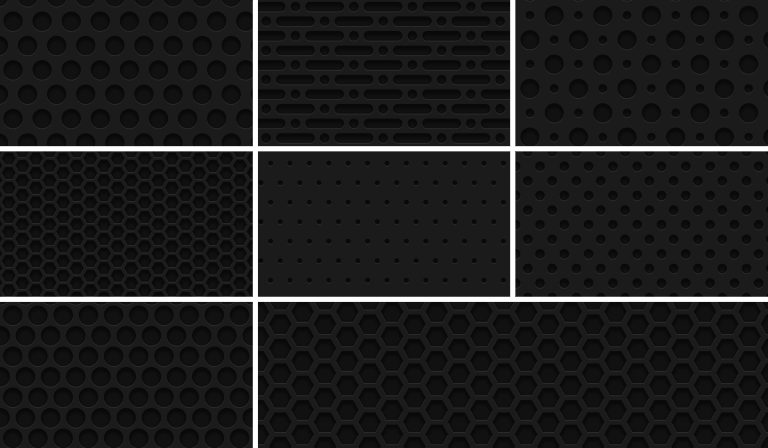
A WebGL 2 fragment shader for this pattern:

```glsl
#version 300 es
precision highp float;
// Eight dark perforated metal plates separated by white gutters.
// Each plate folds space into a staggered lattice and measures one hole;
// offset copies of that distance give the inner shadow and the lit lower lip.

uniform vec2 u_resolution;
out vec4 fragColor;

// Layout, in design units with the origin at the upper left
const vec2 DESIGN = vec2(768.0, 448.0);
const vec2 GUTTER_X = vec2(255.35, 512.8);
const vec2 GUTTER_Y = vec2(148.8, 299.3);
const float GUTTER_HALF = 2.6;

// Tones and relief
const float PLATE = 0.104;
const float HOLE_LIT = 0.068;
const float HOLE_DARK = 0.035;
const float LIP = 0.165;
const float LIP_OFFSET = 1.0;
const float SHADOW_OFFSET = 2.5;
const float SHADOW_SOFT = 5.0;

// Offset from p to the nearest node; odd rows slide by half a pitch
vec2 stagger(vec2 p, vec2 origin, vec2 pitch) {
    vec2 q = p - origin;
    float base = floor(q.y / pitch.y);
    vec2 best = vec2(1e4);
    for (int i = 0; i < 2; i++) {
        float row = base + float(i);
        float x = q.x - 0.5 * pitch.x * row;
        vec2 local = vec2(x - pitch.x * round(x / pitch.x), q.y - row * pitch.y);
        if (dot(local, local) < dot(best, best)) best = local;
    }
    return best;
}

float circles(vec2 p, vec2 origin, vec2 pitch, float radius) {
    return length(stagger(p, origin, pitch)) - radius;
}

// Flat-topped hexagons; columns, rather than rows, are staggered
float hexagons(vec2 p, vec2 origin, vec2 pitch, float apothem) {
    vec2 q = abs(stagger(p.yx, origin.yx, pitch.yx).yx);
    return max(q.y, dot(q, vec2(0.866, 0.5))) - apothem;
}

// Rows alternating a round hole with a long slot
float slots(vec2 p) {
    const vec2 PITCH = vec2(58.5, 14.6);
    const float RADIUS = 4.8;
    const float SLOT_HALF = 14.6;
    vec2 q = p - vec2(295.4, 6.6);
    float row = round(q.y / PITCH.y);
    float x = q.x - 0.5 * PITCH.x * row;
    vec2 local = abs(vec2(x - PITCH.x * round(x / PITCH.x), q.y - row * PITCH.y));
    vec2 slot = vec2(max(abs(local.x - 0.5 * PITCH.x) - SLOT_HALF, 0.0), local.y);
    return min(length(local), length(slot)) - RADIUS;
}

// Signed distance to the holes of one plate
float holes(ivec2 plate, vec2 p) {
    if (plate.y == 0) {
        if (plate.x == 0) return circles(p, vec2(13.0, 21.2), vec2(29.1, 24.35), 9.7);
        if (plate.x == 1) return slots(p);
        const vec2 CHECKER = vec2(48.6, 24.35);
        float wideHoles = circles(p, vec2(554.2, 15.4), CHECKER, 9.6);
        float smallHoles = circles(p, vec2(529.9, 15.4), CHECKER, 4.3);
        return min(wideHoles, smallHoles);
    }
    if (plate.y == 1) {
        if (plate.x == 0) return hexagons(p, vec2(36.0, 158.5), vec2(13.6, 14.65), 6.0);
        if (plate.x == 1) return circles(p, vec2(270.6, 163.3), vec2(19.4, 19.5), 2.5);
        return circles(p, vec2(540.0, 166.3), vec2(24.3, 14.6), 4.8);
    }
    if (plate.x == 0) return circles(p, vec2(12.8, 315.3), vec2(25.2, 20.5), 9.8);
    return hexagons(p, vec2(325.0, 324.2), vec2(22.35, 24.5), 9.8);
}

void main() {
    vec2 p = vec2(gl_FragCoord.x, u_resolution.y - gl_FragCoord.y) / u_resolution * DESIGN;
    float pixel = DESIGN.x / u_resolution.x;
    float aa = 0.6 * pixel;

    // Plate under this point
    ivec2 plate = ivec2(step(GUTTER_X.x, p.x) + step(GUTTER_X.y, p.x),
                        step(GUTTER_Y.x, p.y) + step(GUTTER_Y.y, p.y));

    // Hole, its lit lip below and its shadow falling from above
    float hole = holes(plate, p);
    float lip = holes(plate, p - vec2(0.0, LIP_OFFSET));
    float shadowEdge = holes(plate, p - vec2(0.0, SHADOW_OFFSET));
    float shadow = smoothstep(-SHADOW_SOFT, 1.0, shadowEdge);
    float tone = mix(PLATE, LIP, 1.0 - smoothstep(-aa, aa, lip));
    tone = mix(tone, mix(HOLE_LIT, HOLE_DARK, shadow), 1.0 - smoothstep(-aa, aa, hole));

    // White gutters; the last plate spans two columns
    vec2 toY = abs(p.y - GUTTER_Y);
    float gutter = min(min(toY.x, toY.y), abs(p.x - GUTTER_X.x));
    if (plate.y < 2) gutter = min(gutter, abs(p.x - GUTTER_X.y));
    tone = mix(tone, 1.0, 1.0 - smoothstep(-aa, aa, gutter - GUTTER_HALF));

    fragColor = vec4(vec3(tone), 1.0);
}
```
